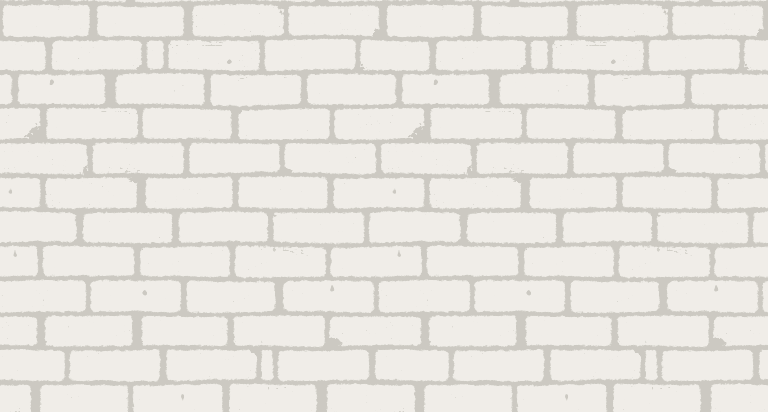
This texture is drawn by a WebGL 2 fragment shader. Its source:

```glsl
#version 300 es
precision highp float;
// Whitewashed brick wall: pale worn bricks in grey mortar, repeating every four bricks.

uniform vec2 u_resolution;
out vec4 fragColor;

// Lengths are in brick pitches
const float BRICKS_ACROSS = 8.0;
const int   REPEAT = 4;            // bricks before the wall repeats sideways
const int   COURSES = 12;          // courses before the wall repeats downwards
const float COURSE_HEIGHT = 0.359;
const float TOP_OFFSET = 0.035;
const float BED_GAP = 0.022;       // half the horizontal joint
const float END_GAP = 0.025;       // half the narrowest vertical joint
const float END_WEAR = 0.045;      // extra loss at the most worn brick ends
const float CORNER = 0.05;
const float WANDER = 0.028;        // waviness of the courses
const float ROUGHNESS = 0.016;
const float CHIP_SIZE = 0.13;
const vec3  BRICK  = vec3(0.94, 0.93, 0.91);
const vec3  MORTAR = vec3(0.80, 0.79, 0.76);

// Start of the bond in each course
const float SHIFT[COURSES] = float[](
    0.98, 0.50, 0.16, 0.46, 0.94, 0.45, 0.82, 0.42, 0.92, 0.41, 0.70, 0.36);

// Short filler bricks: position and width in their course
vec2 fillerOf(int course) {
    if (course == 1)  return vec2(1.0, 0.23);
    if (course == 10) return vec2(2.0, 0.17);
    return vec2(float(REPEAT) + 1.0, 0.0);
}

vec2 hash2(ivec2 cell) {
    const uint MUL = 1664525u;
    uvec2 v = uvec2(cell) * MUL + 10139u;
    for (int i = 0; i < 2; i++) {
        v.x += v.y * MUL;
        v.y += v.x * MUL;
        v ^= v >> 16u;
    }
    return vec2(v & 65535u) / 65535.0;
}

float corner(ivec2 cell, vec2 toPoint, int period) {
    float angle = 6.2832 * hash2(ivec2(cell.x % period, cell.y)).x;
    return dot(vec2(cos(angle), sin(angle)), toPoint);
}

// Gradient noise that wraps sideways with the wall
float noise(vec2 p, ivec2 frequency) {
    p *= vec2(frequency);
    int period = REPEAT * frequency.x;
    ivec2 c = ivec2(floor(p));
    vec2 f = fract(p);
    vec2 w = f * f * f * (f * (f * 6.0 - 15.0) + 10.0);
    float a = corner(c, f, period);
    float b = corner(c + ivec2(1, 0), f - vec2(1, 0), period);
    float d = corner(c + ivec2(0, 1), f - vec2(0, 1), period);
    float e = corner(c + ivec2(1, 1), f - vec2(1, 1), period);
    return mix(mix(a, b, w.x), mix(d, e, w.x), w.y);
}

float roundBox(vec2 q, vec2 halfSize, float radius) {
    vec2 d = abs(q) - halfSize + radius;
    return length(max(d, 0.0)) + min(max(d.x, d.y), 0.0) - radius;
}

void main() {
    float pixel = BRICKS_ACROSS / u_resolution.x;
    vec2 p = vec2(gl_FragCoord.x, u_resolution.y - gl_FragCoord.y) * pixel;
    p.x = mod(p.x, float(REPEAT));
    p.y -= TOP_OFFSET;

    // Find the course and the ends of the brick
    float y = p.y + WANDER * noise(p, ivec2(1, 2));
    float row = floor(y / COURSE_HEIGHT);
    int course = (int(row) + COURSES) % COURSES;
    float x = mod(p.x - SHIFT[course], float(REPEAT));
    vec2 filler = fillerOf(course);
    float left = floor(x), right = left + 1.0;
    if (x > filler.x + filler.y) {
        left = floor(x - filler.y) + filler.y;
        right = min(left + 1.0, float(REPEAT));
    } else if (x > filler.x) {
        left = filler.x;
        right = left + filler.y;
    }

    // Random traits of this brick
    ivec2 id = ivec2(int(left * 100.0 + 0.5), course);
    vec2 ends = hash2(id + 11), wear = hash2(id + 37);
    vec2 place = hash2(id + 59), side = sign(hash2(id + 83) - 0.5);

    // Rounded brick with uneven ends and ragged edges
    ends = END_GAP + END_WEAR * (right - left) * pow(ends, vec2(5.0));
    left += ends.x;
    right -= ends.y;
    vec2 halfSize = vec2(0.5 * (right - left), 0.5 * COURSE_HEIGHT - BED_GAP);
    vec2 q = vec2(x - 0.5 * (left + right), y - (row + 0.5) * COURSE_HEIGHT);
    float fine = noise(p, ivec2(52, 60)), coarse = noise(p, ivec2(19, 22));
    float patches = noise(p, ivec2(4, 6));
    float d = roundBox(q, halfSize, min(CORNER, 0.6 * halfSize.x));
    d += ROUGHNESS * (0.7 * fine + coarse + max(patches, 0.0));

    // Chipped corner and a small pit on a few bricks
    float chip = CHIP_SIZE * pow(wear.x, 5.0) * min(1.0, 3.0 * halfSize.x);
    d = max(d, chip - length(q - side * halfSize) + 0.07 * (coarse + 0.4 * fine));
    vec2 pit = (q - (place - 0.5) * halfSize) * vec2(1.5, 1.0);
    d = max(d, 0.035 * step(0.86, wear.y) - length(pit) + 0.03 * coarse - 0.008);

    // Streaky scuffs along a long edge, and scattered specks
    float band = exp(-pow((q.y - side.y * (halfSize.y - 0.035)) / 0.035, 2.0));
    band *= smoothstep(0.55, 0.9, place.y) * smoothstep(-0.2, 0.3, patches);
    float streak = noise(p, ivec2(17, 58)) + 0.5 * fine + 0.55 * band - 0.68;
    float speck = fine + 0.25 * patches + 0.12 * wear.x - 0.62;
    float scuff = max(smoothstep(0.0, 0.2, streak), smoothstep(0.0, 0.2, speck));

    float mortar = smoothstep(-0.8 * pixel, 0.8 * pixel, d);
    fragColor = vec4(mix(BRICK, MORTAR, max(mortar, 0.8 * scuff)), 1.0);
}
```
